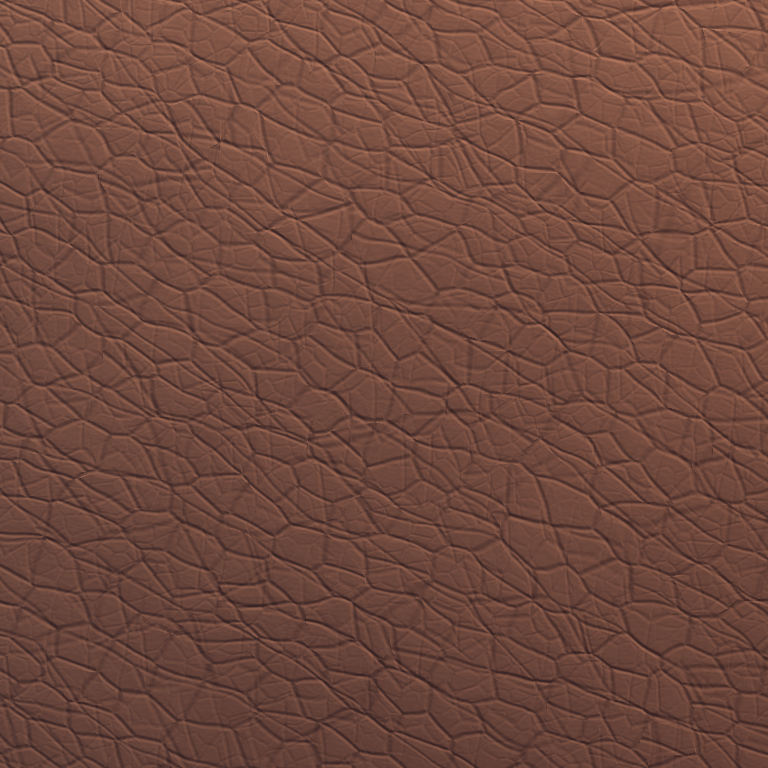
Write a three.js fragment shader that draws this texture.

```glsl
// Brown pebbled leather: crisp crossing creases lit from above.

#define DARK vec3(0.295, 0.190, 0.175)
#define LIGHT vec3(0.635, 0.422, 0.333)
#define LIGHT_DIR vec2(0.42, 0.91)
#define LIGHT_STEP 0.0022
#define RELIEF 0.88
#define CAVITY 0.17
#define LONG_CELLS vec2(5.5, 14.0)
#define MAIN_CELLS vec2(15.0, 24.0)
#define CROSS_CELLS vec2(24.0, 16.0)
#define FINE_CELLS vec2(36.0, 44.0)
#define GRAIN_CELLS vec2(90.0, 170.0)

varying vec2 vUv;

vec2 hash2(vec2 cell) {
  vec2 s = vec2(dot(cell, vec2(127.1, 311.7)), dot(cell, vec2(269.5, 183.3)));
  return fract(sin(s) * 43758.5453);
}

// x: distance to the nearest point, y: distance to the cell border.
vec2 cellular(vec2 p) {
  vec2 base = floor(p);
  vec2 local = p - base;
  vec2 first = vec2(8.0);
  vec2 second = vec2(9.0);
  for (int y = -1; y <= 1; y++) {
    for (int x = -1; x <= 1; x++) {
      vec2 offset = vec2(float(x), float(y));
      vec2 toPoint = offset + 0.05 + 0.9 * hash2(base + offset) - local;
      float d = dot(toPoint, toPoint);
      if (d < dot(first, first)) {
        second = first;
        first = toPoint;
      } else if (d < dot(second, second)) {
        second = toPoint;
      }
    }
  }
  vec2 across = second - first;
  float border = 0.5 * dot(first + second, across) / max(length(across), 0.05);
  return vec2(length(first), border);
}

vec2 rotate(vec2 p, float angle) {
  float c = cos(angle);
  float s = sin(angle);
  return vec2(c * p.x - s * p.y, s * p.x + c * p.y);
}

// Layered sines, roughly -1 to 1.
float waves(vec2 p) {
  float sum = sin(p.x * 1.3 + 1.7 * sin(p.y * 0.9));
  sum += 0.7 * sin(p.y * 2.1 - p.x * 0.8 + 1.3 * sin(p.x * 1.7));
  sum += 0.4 * sin(p.x * 3.7 + p.y * 2.9 + 2.0);
  return sum / 2.1;
}

// Bends the straight cell borders into flowing creases.
vec2 bend(vec2 p) {
  vec2 large = vec2(waves(p * 5.0), waves(p.yx * 6.0 + 4.0));
  vec2 small = vec2(waves(p * 31.0 + 9.0), waves(p.yx * 37.0 + 2.0));
  return p + 0.014 * large + 0.0034 * small;
}

float crease(float gap, float width) {
  return 1.0 - smoothstep(0.0, width, gap);
}

// x: surface height, y: depth of the creases, z: pale worn lines.
vec3 leather(vec2 uv) {
  vec2 p = bend(uv);
  float longGap = cellular(rotate(p, 0.55) * LONG_CELLS + 3.0).y;
  float mainGap = cellular(rotate(p, 0.42) * MAIN_CELLS + 17.0).y;
  float crossGap = cellular(rotate(p, 0.30) * CROSS_CELLS + 41.0).y;
  float fineGap = cellular(rotate(p, -0.35) * FINE_CELLS + 73.0).y;

  // Patches where each set of creases fades or deepens.
  float patchA = 0.5 + 0.5 * waves(uv * 13.0 + 5.0);
  float patchB = 0.5 + 0.5 * waves(uv.yx * 17.0 + 8.0);

  float depth = 0.60 * crease(longGap, 0.050) * (0.5 + 0.5 * patchB);
  depth += 0.80 * crease(mainGap, 0.095) * (0.65 + 0.35 * patchA);
  depth += 0.50 * crease(crossGap, 0.085) * (0.45 + 0.55 * patchB);
  depth += 0.24 * crease(fineGap, 0.13) * (1.0 - 0.6 * patchA);

  float pebble = 0.24 * smoothstep(0.0, 0.38, mainGap);
  pebble += 0.12 * smoothstep(0.0, 0.38, crossGap);
  float grain = 0.13 * cellular(rotate(p, 0.15) * GRAIN_CELLS).x;

  float pale = crease(crossGap, 0.06) * (1.0 - 0.6 * patchB);
  pale += 0.5 * crease(fineGap, 0.09) * patchA;
  return vec3(pebble + grain - depth, depth, pale);
}

void main() {
  vec3 here = leather(vUv);
  float towardLight = leather(vUv + LIGHT_DIR * LIGHT_STEP).x;
  float slope = here.x - towardLight;

  // Broad falloff: bright at the upper right, dim along the bottom.
  float tone = 0.265 + 0.28 * vUv.y + 0.08 * vUv.x * vUv.y;
  tone += 0.06 * smoothstep(0.6, 1.0, vUv.y) + 0.025 * waves(vUv * 7.0);

  // Soft limit keeps the crease rims from burning out.
  float lit = RELIEF * slope / (1.0 + 0.6 * abs(slope));
  tone += lit * (0.85 + 0.3 * vUv.y) - CAVITY * (here.y - 0.19);
  tone += 0.11 * (here.z - 0.15);

  vec3 color = mix(DARK, LIGHT, clamp(tone, -0.2, 1.15));
  color += vec3(0.012, 0.0, -0.006) * (vUv.x - 0.5);
  gl_FragColor = vec4(color, 1.0);
}
```
